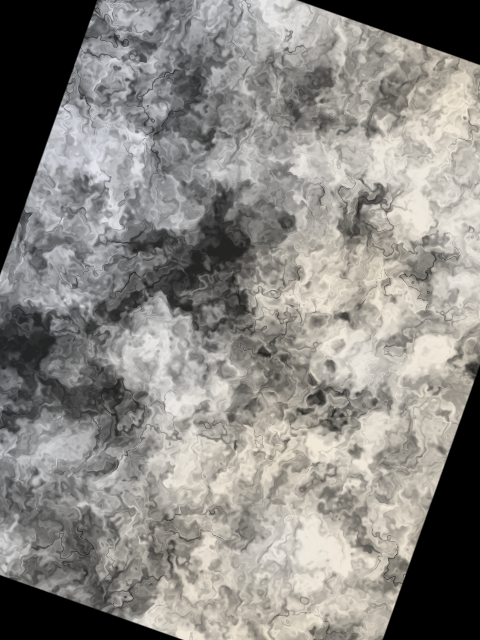
Reproduce this texture procedurally as a Shadertoy shader.

```glsl
// Weathered grey rock on a tilted rectangular slab over black.
// Broad stains set the tone; warped fractal noise, directional grain,
// cracks and rimmed pits add the rough mineral surface.

float hash(vec2 p) {
    vec3 q = fract(vec3(p.xyx) * 0.1031);
    q += dot(q, q.yzx + 33.33);
    return fract((q.x + q.y) * q.z);
}

float noise(vec2 p) {
    vec2 i = floor(p), f = fract(p);
    f = f * f * (3.0 - 2.0 * f);
    return mix(mix(hash(i), hash(i + vec2(1, 0)), f.x),
               mix(hash(i + vec2(0, 1)), hash(i + vec2(1, 1)), f.x), f.y);
}

// Fractal noise with strong fine octaves, normalised to 0..1
float fbm(vec2 p) {
    float sum = 0.0, total = 0.0, weight = 1.0;
    for (int i = 0; i < 5; i++) {
        sum += weight * noise(p);
        total += weight;
        weight *= 0.75;
        p = mat2(0.8, 0.6, -0.6, 0.8) * p * 2.1 + 17.3;
    }
    return sum / total;
}

float stain(vec2 p, vec2 centre, vec2 radius) {
    vec2 d = (p - centre) / radius;
    return exp(-dot(d, d));
}

// Streaks running along the y axis of p
float streaks(vec2 p) {
    return 0.6 * noise(p * vec2(75, 20)) + 0.4 * noise(p * vec2(150, 48) + 9.0);
}

// Scattered pits: x is the dark hollow, y the pale rim
vec2 pits(vec2 p) {
    vec2 cell = floor(p), result = vec2(0);
    for (int y = -1; y <= 1; y++)
    for (int x = -1; x <= 1; x++) {
        vec2 id = cell + vec2(x, y);
        vec2 centre = id + vec2(hash(id + 3.1), hash(id + 7.7));
        float radius = mix(0.12, 0.42, hash(id + 13.0));
        float present = step(0.55, hash(id + 21.0));
        float d = length((p - centre) * vec2(1.0, 1.2)) - radius;
        result.x = max(result.x, present * smoothstep(0.1, -0.15, d));
        result.y = max(result.y, present * smoothstep(0.14, 0.0, abs(d - 0.14)));
    }
    return result;
}

// Large dark and pale areas of the rock
float broadTone(vec2 p) {
    float ridgeX = 0.345 - 2.4 * (p.y - 0.72) * (p.y - 0.72);
    float ridge = exp(-pow((p.x - ridgeX) / 0.045, 2.0)) * smoothstep(0.46, 0.6, p.y);
    float dark = 0.23 * ridge
        + 0.31 * stain(p, vec2(0.07, 0.58), vec2(0.15, 0.09))
        + 0.25 * stain(p, vec2(0.10, 0.42), vec2(0.08, 0.09))
        + 0.25 * stain(p, vec2(0.27, 0.53), vec2(0.15, 0.05))
        + 0.24 * stain(p, vec2(0.27, 0.76), vec2(0.04, 0.03))
        + 0.21 * stain(p, vec2(0.50, 0.84), vec2(0.11, 0.045))
        + 0.14 * stain(p, vec2(0.45, 0.38), vec2(0.13, 0.05))
        + 0.20 * stain(p, vec2(0.03, 0.25), vec2(0.12, 0.14))
        + 0.28 * stain(p, vec2(0.34, 0.10), vec2(0.08, 0.025));
    float pale = 0.22 * stain(p, vec2(0.12, 0.83), vec2(0.09, 0.13))
        + 0.24 * stain(p, vec2(0.27, 0.43), vec2(0.08, 0.045))
        + 0.30 * stain(p, vec2(0.12, 0.57), vec2(0.03, 0.02))
        + 0.08 * stain(p, vec2(0.46, 0.72), vec2(0.12, 0.10))
        + 0.08 * stain(p, vec2(0.66, 0.30), vec2(0.12, 0.25));
    return 0.65 - dark + pale;
}

void mainImage(out vec4 fragColor, in vec2 fragCoord) {
    vec2 p = fragCoord / iResolution.y;
    vec2 canvas = vec2(0.5 * iResolution.x / iResolution.y, 0.5);

    // Slab axes, tilted clockwise
    vec2 across = vec2(0.943, -0.334), along = vec2(0.334, 0.943);
    vec2 slab = vec2(dot(p - canvas, across), dot(p - canvas, along));

    // Irregular folding of the surface
    vec2 fold = vec2(fbm(p * 8.0), fbm(p * 8.0 + 41.0)) - 0.5;
    vec2 q = p + 0.14 * fold;
    float tone = broadTone(p + 0.3 * fold);
    tone += 1.6 * (fbm(q * 9.0 + 5.0) - 0.5);

    // Grain follows the slab, turning sideways near the middle
    float sideways = stain(p, vec2(0.33, 0.54), vec2(0.22, 0.14));
    vec2 grainPos = slab + 0.12 * fold + 2.0;
    float grain = mix(streaks(grainPos), streaks(q.yx + 4.0), sideways);
    tone += 0.5 * (grain - 0.5);

    // Thin broken cracks
    float crack = 1.0 - smoothstep(0.02, 0.08, abs(noise(q * vec2(34, 26)) - 0.5));
    tone -= 0.2 * crack * smoothstep(0.4, 0.65, noise(p * 13.0 + 8.0));

    // Pits cluster right of the middle
    vec2 pit = pits((p + 0.06 * fold) * 30.0);
    float cluster = 0.25 + 0.75 * stain(p, vec2(0.53, 0.42), vec2(0.22, 0.16));
    tone += cluster * (0.12 * pit.y - 0.3 * pit.x);

    // Soft limits, then cool tint at upper left and warm tint elsewhere
    tone = mix(0.14, 0.91, smoothstep(-0.12, 1.14, tone));
    float warmth = smoothstep(0.0, 0.6, p.x + 0.5 * (0.55 - p.y));
    warmth *= 0.6 + 0.8 * noise(p * 7.0 + 30.0);
    vec3 tint = mix(vec3(0.985, 1.0, 1.03), vec3(1.03, 1.0, 0.945), warmth);
    vec3 rock = clamp(tone * tint, 0.0, 1.0);

    // Black surround
    vec2 edge = abs(slab) - vec2(0.377, 0.501);
    float pixel = 1.0 / iResolution.y;
    float inside = 1.0 - smoothstep(-pixel, pixel, max(edge.x, edge.y));
    fragColor = vec4(rock * inside, 1.0);
}
```
